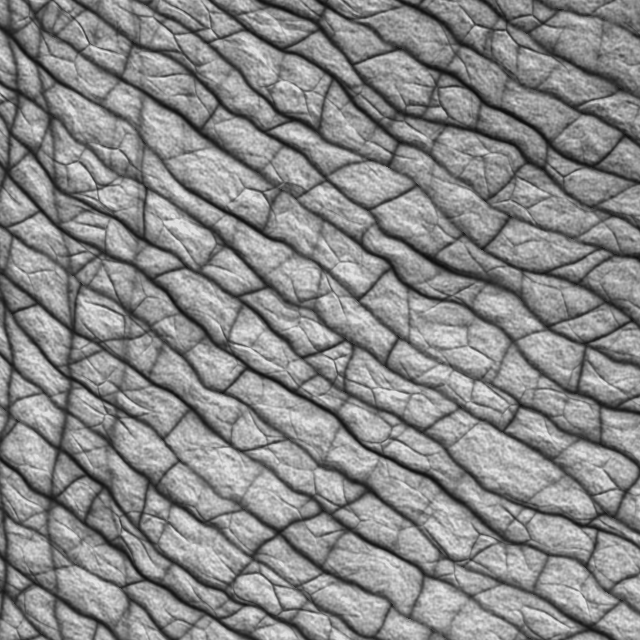
Give the GLSL for this texture, as a WebGL 1 fragment shader.

```glsl
precision highp float;

uniform vec2 u_resolution;

const float FOLD_SPACING = 0.061;
const float CUT_SPACING = 0.105;
const float CRACK_SPACING = 0.10;

vec2 hash2(vec2 p) {
  vec3 q = fract(vec3(p.xyx) * vec3(0.1031, 0.1030, 0.0973));
  q += dot(q, q.yzx + 33.33);
  return fract((q.xx + q.yz) * q.zy);
}

float gradientNoise(vec2 p) {
  vec2 cell = floor(p), f = fract(p);
  vec2 s = f * f * f * (f * (f * 6.0 - 15.0) + 10.0);
  vec2 o = vec2(1.0, 0.0);
  float a = dot(hash2(cell) * 2.0 - 1.0, f);
  float b = dot(hash2(cell + o.xy) * 2.0 - 1.0, f - o.xy);
  float c = dot(hash2(cell + o.yx) * 2.0 - 1.0, f - o.yx);
  float d = dot(hash2(cell + o.xx) * 2.0 - 1.0, f - o.xx);
  return mix(mix(a, b, s.x), mix(c, d, s.x), s.y);
}

float fbm(vec2 p) {
  float sum = 0.0, amplitude = 1.0;
  for (int i = 0; i < 3; i++) {
    sum += amplitude * gradientNoise(p);
    p = mat2(1.6, 1.2, -1.2, 1.6) * p + 17.3;
    amplitude *= 0.5;
  }
  return sum;
}

vec2 warp(vec2 p, float frequency, float amount) {
  vec2 q = p * frequency;
  return p + amount * vec2(gradientNoise(q + 3.7), gradientNoise(q + 51.2));
}

// Dark core with soft shoulders
float groove(float dist, float width) {
  return width * width / (width * width + dist * dist);
}

float joinGrooves(float a, float b) {
  return 1.0 - (1.0 - a) * (1.0 - b);
}

// Wandering long creases: x is depth, y is the row between them
vec2 folds(vec2 q, float wander, float width) {
  float base = floor(q.y), depth = 0.0, row = base - 3.0;
  for (int i = -2; i <= 2; i++) {
    float k = base + float(i);
    vec2 track = vec2(q.x * 0.30, k * 7.31);
    float d = q.y - k - wander * gradientNoise(track);
    float strength = clamp(0.82 + 0.8 * gradientNoise(track + 40.5), 0.45, 1.0);
    depth = max(depth, strength * groove(d, width));
    row += step(0.0, d);
  }
  return vec2(depth, row);
}

// Short slanted creases that split one row into plates
float cuts(float along, float across, float row, float width) {
  float s = along + hash2(vec2(row, 9.0)).x * 5.0;
  float depth = 0.0;
  for (int i = -1; i <= 2; i++) {
    float k = floor(s) + float(i);
    vec2 h = hash2(vec2(k, row) + 71.0);
    float d = s - k - 0.7 * (h.x - 0.5) - 0.8 * (h.y - 0.4) * (across - 0.5);
    depth = max(depth, mix(0.35, 1.0, fract(h.x * 7.0 + h.y)) * groove(d, width));
  }
  return depth;
}

// Distance to the nearest border of an irregular cell
float cellBorder(vec2 p) {
  vec2 cell = floor(p), f = fract(p);
  float first = 8.0, second = 8.0;
  for (int y = -1; y <= 1; y++) {
    for (int x = -1; x <= 1; x++) {
      vec2 o = vec2(float(x), float(y));
      float d = length(o + hash2(cell + o) - f);
      second = min(second, max(first, d));
      first = min(first, d);
    }
  }
  return second - first;
}

// x is crease depth, y is skin height
vec2 relief(vec2 p) {
  vec2 w = warp(warp(p, 5.0, 0.02), 20.0, 0.012);
  float across = 0.83 * w.y + (0.70 - 0.13 * w.x) * w.x;
  float along = 0.83 * w.x - 0.55 * w.y;

  vec2 fold = folds(vec2(along, across) / FOLD_SPACING, 0.75, 0.092);
  float cut = cuts(along / CUT_SPACING, across / FOLD_SPACING - fold.y, fold.y, 0.042);
  float crease = joinGrooves(fold.x, 0.8 * cut);

  float leftSide = 1.0 - smoothstep(0.05, 0.42, w.x);
  float crack = folds(w.yx / CRACK_SPACING + 23.0, 0.8, 0.055).x;
  crease = joinGrooves(crease, 0.8 * leftSide * crack);

  float patchy = smoothstep(-0.25, 0.4, gradientNoise(p * 9.0 + 30.0));
  float fine = groove(cellBorder(vec2(along / 0.065, across / 0.042)), 0.08);
  crease = joinGrooves(crease, 0.5 * patchy * fine);

  // Plates bulge between creases and carry small wrinkles
  float wrinkle = fbm(vec2(along * 26.0, across * 40.0));
  return vec2(crease, 1.5 * wrinkle - crease - 0.9 * sqrt(crease));
}

void main() {
  vec2 p = gl_FragCoord.xy / min(u_resolution.x, u_resolution.y);
  vec2 lightStep = 0.004 * vec2(0.3, 0.95);
  vec2 skin = relief(p);
  float slope = skin.y - relief(p + lightStep).y;

  // Broad tone, relief light and pores
  float tone = 0.745 - 0.14 * smoothstep(0.9, 1.9, p.x + p.y);
  tone += 0.08 * gradientNoise(p * 6.0 + 12.0);
  tone += 0.42 * clamp(slope, -0.6, 0.6);
  tone += 0.12 * gradientNoise(p * 95.0) + 0.20 * gradientNoise(p * 190.0);
  tone *= 1.0 - 0.85 * skin.x;
  gl_FragColor = vec4(vec3(clamp(tone, 0.06, 0.88)), 1.0);
}
```
